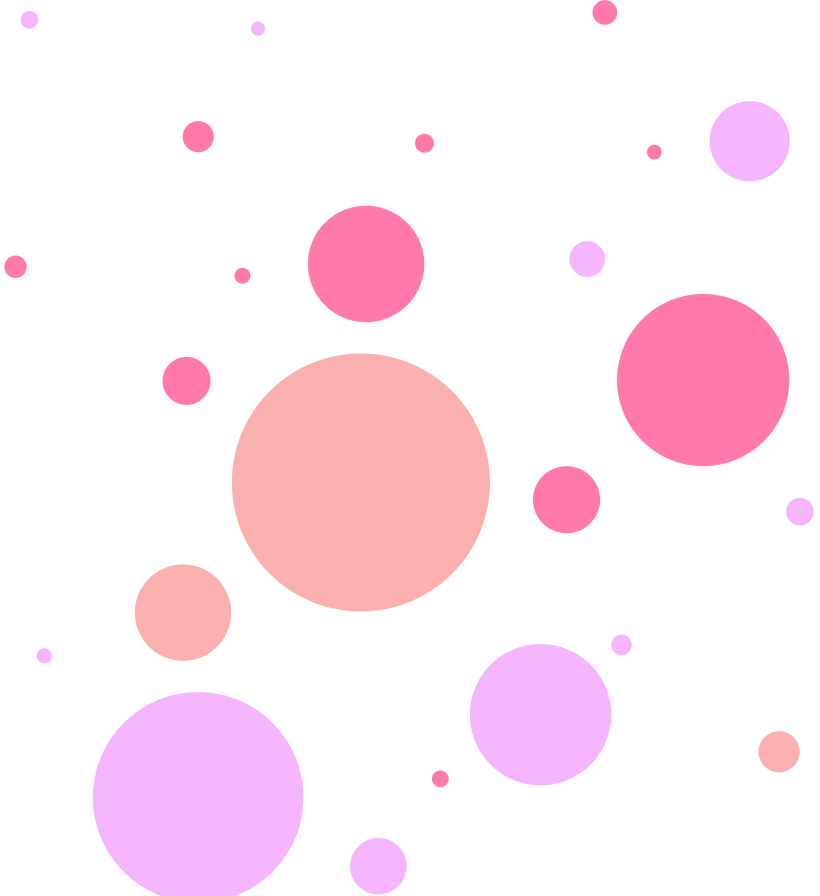
Give the GLSL for this pattern, as a WebGL 2 fragment shader.

```glsl
#version 300 es
precision highp float;

uniform vec2 u_resolution;
out vec4 outColor;

#define DISC_COUNT 24
#define MAX_TRIES 72
#define LARGEST 0.137
#define SMALLEST 0.007
#define SHRINK 0.215
#define EDGE_INSET 0.8
#define MIN_GAP 0.02
#define FIRST_SPOT vec2(0.42, 0.45)
#define SPOT_STEP vec2(0.7549, 0.5698)

const vec3 WHITE = vec3(1.0);
const vec3 SALMON = vec3(0.985, 0.69, 0.69);
const vec3 LILAC = vec3(0.96, 0.71, 0.99);
const vec3 PINK = vec3(1.0, 0.48, 0.67);

// Radii decay from a few large discs to many dots, in canvas heights
float discRadius(int i) {
    return SMALLEST + LARGEST * exp(-SHRINK * float(i));
}

vec3 discColor(int i) {
    int slot = i % 5;
    if (slot == 0 && i < 11) return SALMON;
    return slot == 1 || slot == 3 ? LILAC : PINK;
}

// Low-discrepancy scatter; discs may poke slightly past the border
vec2 candidateSpot(int attempt, float radius, vec2 canvas) {
    vec2 spot = fract(FIRST_SPOT + float(attempt) * SPOT_STEP);
    float inset = EDGE_INSET * radius;
    return mix(vec2(inset), canvas - inset, spot);
}

void main() {
    vec2 canvas = vec2(u_resolution.x / u_resolution.y, 1.0);
    vec2 p = gl_FragCoord.xy / u_resolution.y;
    float pixel = 1.0 / u_resolution.y;

    vec3 color = WHITE;
    vec3 discs[DISC_COUNT]; // center, radius
    int placed = 0;

    for (int attempt = 0; attempt < MAX_TRIES && placed < DISC_COUNT; attempt++) {
        float radius = discRadius(placed);
        vec2 center = candidateSpot(attempt, radius, canvas);

        // Skip spots that crowd an earlier, larger disc
        bool isFree = true;
        for (int j = 0; j < placed; j++) {
            float gap = distance(center, discs[j].xy) - discs[j].z - radius;
            if (gap < MIN_GAP) {
                isFree = false;
                break;
            }
        }
        if (!isFree) continue;

        // Flat disc with a one-pixel soft rim
        float rim = distance(p, center) - radius;
        float coverage = clamp(0.5 - rim / pixel, 0.0, 1.0);
        color = mix(color, discColor(placed), coverage);

        discs[placed] = vec3(center, radius);
        placed++;
    }

    outColor = vec4(color, 1.0);
}
```
